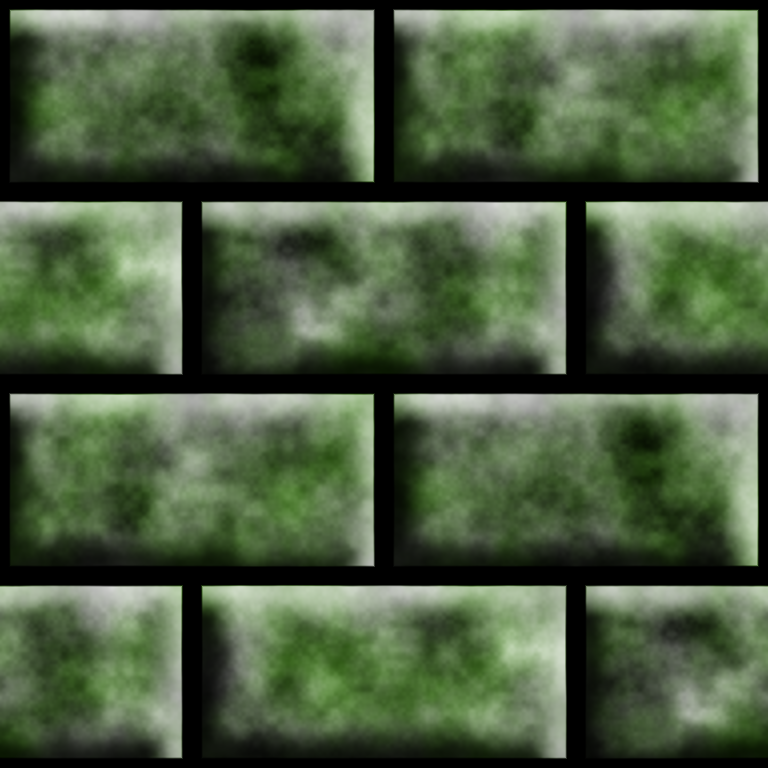
This pattern is drawn by a WebGL 1 fragment shader. Its source:

```glsl
precision highp float;
// Mossy bevelled stone bricks in running bond, separated by black joints.

uniform vec2 u_resolution;

const vec2 BRICKS = vec2(2.0, 4.0);      // repeats across and down
const float JOINT_HALF = 0.0130;         // half the joint width, in canvas units
const float EDGE_SOFT = 0.0016;          // softness of the brick outline
const float EDGE_WOBBLE = 0.0016;        // unevenness of the brick outline
const float LIT_WIDTH = 0.050;           // reach of the lit top and right sides
const float SHADE_WIDTH = 0.054;         // reach of the shaded left and bottom sides
const float BEVEL_WOBBLE = 0.030;        // unevenness of the bevel shading
const float LIT_LEVEL = 0.79;            // brightness of the lit sides
const float SHADE_STRENGTH = 0.82;       // darkness of the shaded sides
const float STONE_LEVEL = 0.43;          // mean brightness of the face
const float STONE_CONTRAST = 0.95;       // strength of the mottling
const float MOTTLE_CELLS = 12.0;         // mottles per canvas width, even
const float MOSS_CELLS = 8.0;            // moss patches per canvas width, even
const float MOSS_CONTRAST = 3.0;         // difference between moss and bare stone
const vec3 MOSS_ABSORB = vec3(0.092, 0.0, 0.150); // colour taken away by moss

float hash(vec2 p) {
  vec3 q = fract(vec3(p.xyx) * 0.1031);
  q += dot(q, q.yzx + 33.33);
  return fract((q.x + q.y) * q.z);
}

// Lattice value that wraps at the canvas and repeats half a canvas up and across
float latticeValue(vec2 cell, float cells, float seed) {
  float halfway = 0.5 * cells;
  cell -= halfway * floor((cell.y + 0.5) / halfway);
  cell = floor(mod(cell + 0.5, cells));
  return hash(cell + vec2(seed, seed * 1.7));
}

float valueNoise(vec2 p, float cells, float seed) {
  vec2 i = floor(p);
  vec2 f = fract(p);
  f = f * f * f * (f * (f * 6.0 - 15.0) + 10.0);
  float low = mix(latticeValue(i, cells, seed),
                  latticeValue(i + vec2(1.0, 0.0), cells, seed), f.x);
  float high = mix(latticeValue(i + vec2(0.0, 1.0), cells, seed),
                   latticeValue(i + vec2(1.0, 1.0), cells, seed), f.x);
  return mix(low, high, f.y);
}

float fbm(vec2 uv, float cells, float seed) {
  float sum = 0.0;
  float amplitude = 0.5;
  float total = 0.0;
  for (int octave = 0; octave < 5; octave++) {
    vec2 drift = vec2(0.0, 0.37 * float(octave));
    sum += amplitude * valueNoise(uv * cells + drift, cells, seed);
    total += amplitude;
    amplitude *= 0.55;
    cells *= 2.0;
    seed += 23.0;
  }
  return sum / total;
}

void main() {
  vec2 uv = gl_FragCoord.xy / u_resolution;

  // Brick grid: every other row is shifted by half a brick
  vec2 grid = uv * BRICKS;
  grid.x += 0.5 * (1.0 - mod(floor(grid.y), 2.0));
  vec2 size = 1.0 / BRICKS;
  vec2 local = fract(grid) * size;

  // Mottling, moss and bevel unevenness
  float mottle = fbm(uv, MOTTLE_CELLS, 5.0) - 0.5;
  float moss = fbm(uv, MOSS_CELLS, 131.0) - 0.5;
  float uneven = fbm(uv, MOTTLE_CELLS, 257.0) - 0.5;

  // Distances inward from the left and bottom, and from the right and top
  vec2 shadeSide = local - JOINT_HALF;
  vec2 litSide = size - local - JOINT_HALF;
  vec2 nearest = min(shadeSide, litSide);
  float inset = min(nearest.x, nearest.y) + uneven * EDGE_WOBBLE;
  float soft = max(EDGE_SOFT, 0.75 / u_resolution.y);
  float brick = smoothstep(-soft, soft, inset);

  // Bevel: shade laid first, light over it where they meet
  vec2 wobble = vec2(uneven * BEVEL_WOBBLE);
  vec2 shade = 1.0 - smoothstep(0.0, SHADE_WIDTH, shadeSide + wobble);
  vec2 light = 1.0 - smoothstep(0.0, LIT_WIDTH, litSide - wobble);
  float shaded = 1.0 - (1.0 - shade.x) * (1.0 - shade.y);
  float lit = 1.0 - (1.0 - light.x) * (1.0 - light.y);

  float level = STONE_LEVEL + mottle * STONE_CONTRAST;
  level *= 1.0 - SHADE_STRENGTH * shaded;
  level = mix(level, LIT_LEVEL + mottle * 0.3, 0.88 * lit);
  level = clamp(level, 0.02, 0.92) * brick;

  // Moss tints the middle tones most and leaves some stone grey
  float tint = clamp(1.0 + moss * MOSS_CONTRAST, 0.1, 1.9);
  vec3 colour = vec3(level) - MOSS_ABSORB * tint * 4.0 * level * (1.0 - level);

  gl_FragColor = vec4(max(colour, 0.0), 1.0);
}
```
